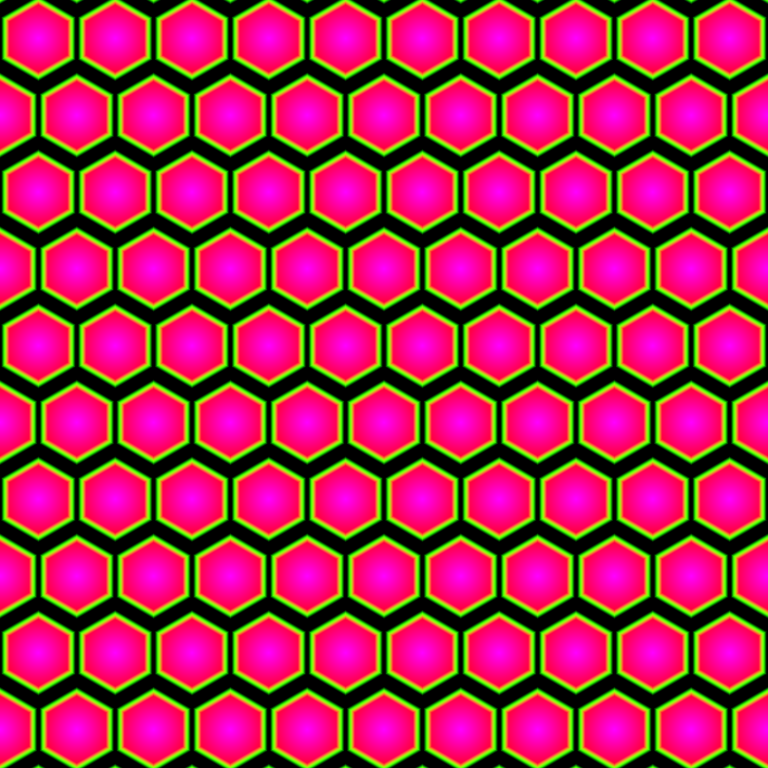
Give the GLSL for this pattern, as a WebGL 2 fragment shader.

```glsl
#version 300 es
precision highp float;
// Staggered rows of glowing magenta hexagons with soft green rims on black.

uniform vec2 u_resolution;
out vec4 outColor;

const float REPEATS = 10.0;        // hexagons across and rows down
const float CENTRE_FALLOFF = 1.75; // how fast magenta turns to red

// Distance from the centre of a pointy-top hexagon, measured as its apothem.
float hexDistance(vec2 p) {
    p = abs(p);
    return max(p.x, dot(p, vec2(0.5, 0.8660254)));
}

// Offset from the nearest point of a lattice that starts at origin.
vec2 latticeOffset(vec2 p, vec2 origin, vec2 period) {
    return mod(p - origin + 0.5 * period, period) - 0.5 * period;
}

// Offset from the centre of the closest hexagon in either set of rows.
vec2 nearestHexagon(vec2 p) {
    vec2 period = vec2(1.0, 2.0);
    vec2 evenRow = latticeOffset(p, vec2(0.0, 0.5), period);
    vec2 oddRow = latticeOffset(p, vec2(0.5, 1.5), period);
    return hexDistance(evenRow) < hexDistance(oddRow) ? evenRow : oddRow;
}

// One at the inner distance, fading to zero at the outer one.
float fadeOut(float inner, float outer, float d) {
    return 1.0 - smoothstep(inner, outer, d);
}

// Each channel ends at its own distance, which leaves the coloured rim.
vec3 hexColor(vec2 p) {
    float d = hexDistance(p);
    float red = fadeOut(0.39, 0.475, d);
    float green = smoothstep(0.37, 0.435, d) * fadeOut(0.44, 0.49, d);
    float glow = max(1.0 - CENTRE_FALLOFF * length(p), 0.0);
    float blue = glow * fadeOut(0.37, 0.46, d);
    return vec3(red, green, blue);
}

void main() {
    vec2 grid = REPEATS * gl_FragCoord.xy / u_resolution;
    outColor = vec4(hexColor(nearestHexagon(grid)), 1.0);
}
```
